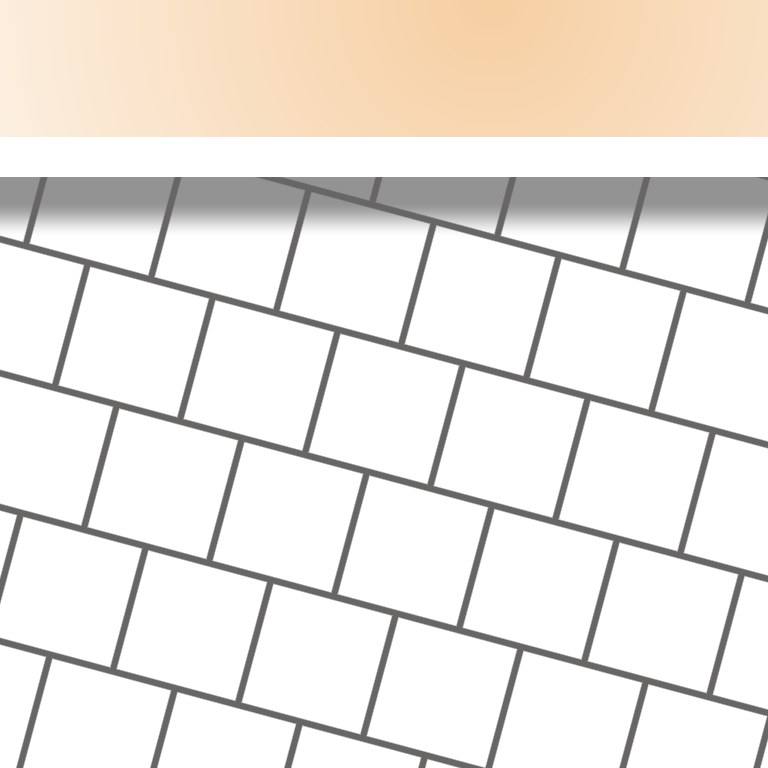
This pattern is drawn by a WebGL 2 fragment shader. Its source:

```glsl
#version 300 es
precision highp float;
// Tilted running-bond grid of square tiles under a shaded header with an amber radial glow.

uniform vec2 u_resolution;
out vec4 fragColor;

const vec3 WHITE = vec3(1.0);
const vec3 AMBER = vec3(0.965, 0.81, 0.635);
const vec3 GROUT = vec3(0.405, 0.40, 0.395);
const vec3 SHADE = vec3(0.575);

const float TILT = radians(15.0);
const float TILE = 0.16856;
const float GROUT_WIDTH = 0.0086;
const vec2 GRID_ORIGIN = vec2(0.1150, 0.1322);

const float GLOW_BOTTOM = 0.8216;
const float HEADER_BOTTOM = 0.7695;
const vec2 GLOW_CENTER = vec2(0.638, 1.0);

// Antialiased step: 0 below the edge, 1 above it.
float edgeAbove(float value, float edge, float pixel) {
    return clamp((value - edge) / pixel + 0.5, 0.0, 1.0);
}

// Coordinates along and down the tilted rows, measured from the top left.
vec2 tiltedCoords(vec2 p, float angle) {
    vec2 q = vec2(p.x, 1.0 - p.y);
    float c = cos(angle), s = sin(angle);
    return vec2(dot(q, vec2(c, s)), dot(q, vec2(-s, c)));
}

// Distance to the nearest integer line.
float lineDistance(float x) {
    return abs(fract(x + 0.5) - 0.5);
}

// Distance to the nearest joint; odd rows shift by half a tile.
float jointDistance(vec2 uv, float tile) {
    vec2 cell = uv / tile;
    float rowShift = 0.5 * mod(floor(cell.y), 2.0);
    return tile * min(lineDistance(cell.y), lineDistance(cell.x - rowShift));
}

// Soft shadow falling below the header.
vec3 shadedFloor(float y) {
    return mix(WHITE, SHADE, smoothstep(0.690, 0.738, y));
}

// Radial glow fading linearly to white.
vec3 glow(vec2 p, vec2 center) {
    return mix(AMBER, WHITE, clamp(distance(p, center), 0.0, 1.0));
}

void main() {
    vec2 p = gl_FragCoord.xy / u_resolution;
    float pixel = 1.0 / min(u_resolution.x, u_resolution.y);

    // Tiles
    vec2 uv = tiltedCoords(p, TILT) - GRID_ORIGIN;
    float joint = jointDistance(uv, TILE);
    float grout = 1.0 - edgeAbove(joint, 0.5 * GROUT_WIDTH, 1.5 * pixel);
    vec3 color = mix(shadedFloor(p.y), GROUT, grout);

    // Header: white band, then the glowing panel
    color = mix(color, WHITE, edgeAbove(p.y, HEADER_BOTTOM, pixel));
    color = mix(color, glow(p, GLOW_CENTER), edgeAbove(p.y, GLOW_BOTTOM, pixel));

    fragColor = vec4(color, 1.0);
}
```
